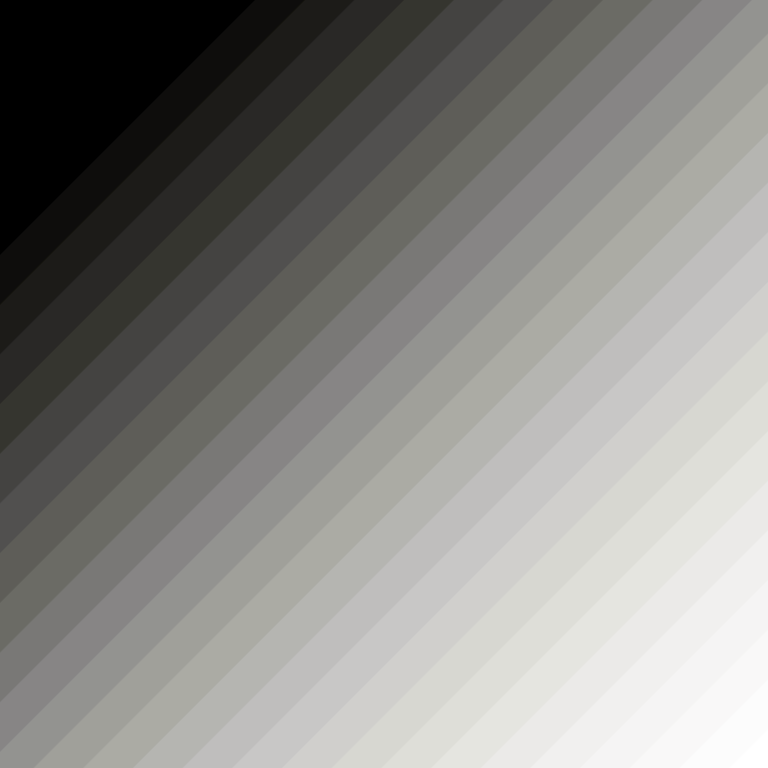
Write a Shadertoy shader that draws this background.

```glsl
#define FIRST_EDGE 0.332    // diagonal position where black ends
#define BAND_STEP 0.0647    // distance between band edges
#define KNEE_BAND 12.0      // band where the ramp begins to flatten
#define KNEE_LEVEL 0.627
#define DARK_SLOPE 0.0522
#define LIGHT_SLOPE 0.0431
#define LIGHT_BEND 0.00118
#define TINT_PERIOD 0.79    // in square roots of the band number
#define TINT_PHASE 1.97
#define TINT_AMOUNT 0.0128

const float TAU = 6.2831853;

// Whole band number, blended over one pixel at each edge
float bandIndex(float diagonal, float pixelSize) {
    float position = (diagonal - FIRST_EDGE) / BAND_STEP;
    float blend = pixelSize / BAND_STEP;
    position += 0.5 * blend;
    float edge = clamp(fract(position) / blend, 0.0, 1.0);
    return max(floor(position) + edge, 0.0);
}

// Linear in the shadows, easing toward white in the lights
float bandLevel(float band) {
    float d = band - KNEE_BAND;
    float dark = DARK_SLOPE * d;
    float light = LIGHT_SLOPE * d - LIGHT_BEND * d * d;
    return clamp(KNEE_LEVEL + (d < 0.0 ? dark : light), 0.0, 1.0);
}

// Slow alternation between olive and faintly warm greys
vec3 bandTint(float band) {
    float olive = 0.5 + 0.5 * cos(TAU * (sqrt(band) - TINT_PHASE) / TINT_PERIOD);
    float fade = smoothstep(0.0, 2.0, band) * (1.0 - smoothstep(22.0, 25.0, band));
    vec3 warmShift = vec3(0.4, 0.0, -0.1);
    vec3 oliveShift = vec3(0.0, 0.0, -2.0);
    return TINT_AMOUNT * fade * mix(warmShift, oliveShift, olive);
}

void mainImage(out vec4 fragColor, in vec2 fragCoord) {
    vec2 uv = fragCoord / iResolution.xy;

    // Runs from the top left corner to the bottom right
    float diagonal = uv.x + 1.0 - uv.y;
    float pixelSize = 1.0 / iResolution.x + 1.0 / iResolution.y;

    float band = bandIndex(diagonal, pixelSize);
    vec3 color = vec3(bandLevel(band)) + bandTint(band);
    fragColor = vec4(clamp(color, 0.0, 1.0), 1.0);
}
```
